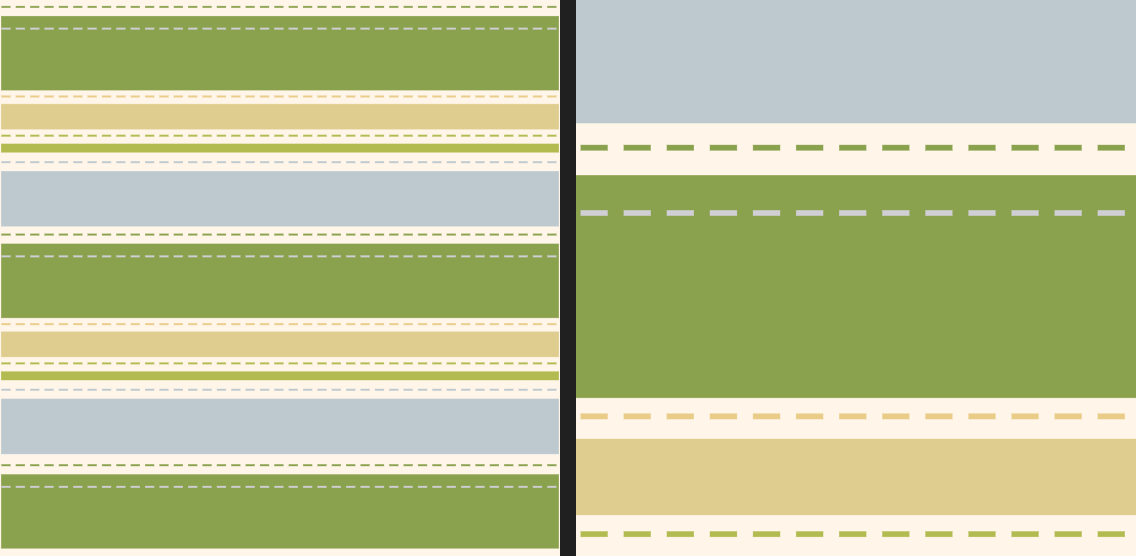
Left, the full canvas; right, a detail of the centre.
Give the GLSL for this pattern, as a Shadertoy shader.

```glsl
#define DESIGN vec2(768.0, 762.0)
#define ROW_HEIGHT 312.0
#define LAST_ROW_DROP 4.0
#define DASH_PITCH 19.7
#define DASH_HALF vec2(6.2, 1.3)
#define CREAM vec3(1.0, 0.96, 0.91)
#define GREEN vec3(0.54, 0.635, 0.305)
#define BLUE vec3(0.742, 0.79, 0.812)
#define TAN vec3(0.87, 0.805, 0.555)
#define LIME vec3(0.693, 0.732, 0.31)
#define LILAC vec3(0.82, 0.81, 0.84)
#define AMBER vec3(0.91, 0.80, 0.53)

// Antialiased coverage of a signed distance
float cover(float dist, float pixel) {
    return clamp(0.5 - dist / pixel, 0.0, 1.0);
}

float boxDistance(vec2 p, vec2 halfSize) {
    vec2 d = abs(p) - halfSize;
    return max(d.x, d.y);
}

// Solid stripe between two heights, inset from the side edges
void band(inout vec3 color, vec2 p, float top, float bottom, vec3 ink, float pixel) {
    vec2 center = vec2(0.5 * DESIGN.x, 0.5 * (top + bottom));
    vec2 halfSize = vec2(0.5 * DESIGN.x - 1.5, 0.5 * (bottom - top));
    color = mix(color, ink, cover(boxDistance(p - center, halfSize), pixel));
}

// Running stitch centered on a height
void stitch(inout vec3 color, vec2 p, float height, vec3 ink, float pixel) {
    float x = mod(p.x - 2.0 - DASH_HALF.x + 0.5 * DASH_PITCH, DASH_PITCH) - 0.5 * DASH_PITCH;
    color = mix(color, ink, cover(boxDistance(vec2(x, p.y - height), DASH_HALF), pixel));
}

void mainImage(out vec4 fragColor, in vec2 fragCoord) {
    vec2 p = fragCoord / iResolution.xy * DESIGN;
    p.y = DESIGN.y - p.y;
    float pixel = 1.2 * DESIGN.y / iResolution.y;

    // Vertical repeat; the last row sits slightly lower
    float row = min(floor(p.y / ROW_HEIGHT), 2.0);
    p.y -= row * ROW_HEIGHT + step(1.5, row) * LAST_ROW_DROP;

    // Wide green stripe with stitches above and inside
    vec3 color = CREAM;
    stitch(color, p, 9.5, GREEN, pixel);
    band(color, p, 22.0, 123.8, GREEN, pixel);
    stitch(color, p, 39.3, LILAC, pixel);

    // Remaining stripes, left out of the cropped last row
    if (row < 1.5) {
        stitch(color, p, 132.2, AMBER, pixel);
        band(color, p, 142.5, 177.3, TAN, pixel);
        stitch(color, p, 186.0, LIME, pixel);
        band(color, p, 197.0, 209.0, LIME, pixel);
        stitch(color, p, 222.2, BLUE, pixel);
        band(color, p, 234.5, 310.3, BLUE, pixel);
    }

    fragColor = vec4(color, 1.0);
}
```
